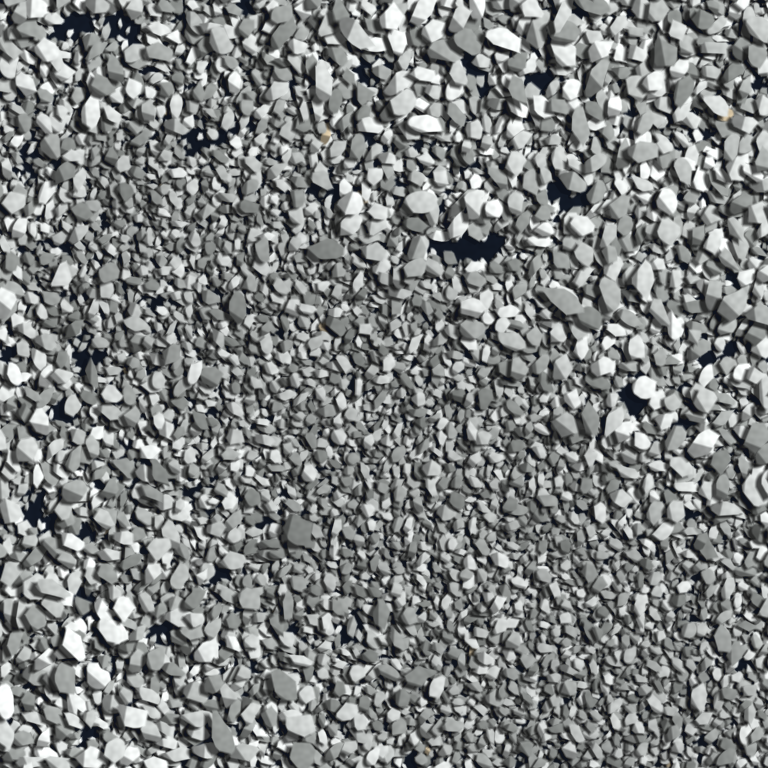
Write a Shadertoy shader that draws this texture.

```glsl
const int LAYERS = 9;
const float FINE_FREQ = 104.0;     // cells across the canvas, smallest chips
const float LARGE_FREQ = 27.0;     // cells across the canvas, largest stones
const float SOFTNESS = 0.0019;
const float SHADOW_STRENGTH = 0.70;
const float SHADOW_REACH = 0.50;
const float PIT_FREQ = 14.0;
const float PIT_LEVEL = 0.26;
const float TAN_SHARE = 0.004;
const float GRAIN = 0.10;
const vec2 LIGHT_DIR = vec2(0.88, 0.47);
const vec2 FINE_START = vec2(0.22, 0.70);
const vec2 FINE_BEND = vec2(0.50, 0.42);
const vec2 FINE_END = vec2(0.78, 0.08);
const vec3 PIT_COLOR = vec3(0.070, 0.095, 0.140);
const vec3 DARK_STONE = vec3(0.53, 0.545, 0.535);
const vec3 LIGHT_STONE = vec3(0.97, 0.985, 0.98);
const vec3 TAN_TINT = vec3(0.92, 0.83, 0.70);

vec3 hash3(vec2 p) {
    vec3 q = fract(p.xyx * vec3(0.1031, 0.1030, 0.0973));
    q += dot(q, q.yxz + 33.33);
    return fract((q.xxy + q.yzz) * q.zyx);
}

vec2 direction(float angle) {
    return vec2(cos(angle), sin(angle));
}

float gradientAt(vec2 cell, vec2 offset) {
    return dot(direction(6.2832 * hash3(cell + 71.0).x), offset);
}

float gradientNoise(vec2 p) {
    vec2 i = floor(p), f = p - i;
    vec2 u = f * f * f * (f * (f * 6.0 - 15.0) + 10.0);
    vec2 e = vec2(1.0, 0.0);
    return mix(mix(gradientAt(i, f), gradientAt(i + e.xy, f - e.xy), u.x),
               mix(gradientAt(i + e.yx, f - e.yx), gradientAt(i + e.xx, f - e.xx), u.x), u.y);
}

float segmentDistance(vec2 p, vec2 a, vec2 b) {
    vec2 pa = p - a, ba = b - a;
    return length(pa - ba * clamp(dot(pa, ba) / dot(ba, ba), 0.0, 1.0));
}

// 0 in the band of fine chips, 1 among the coarse stones
float coarseness(vec2 p) {
    float band = min(segmentDistance(p, FINE_START, FINE_BEND) + 0.06,
                     segmentDistance(p, FINE_BEND, FINE_END));
    return smoothstep(0.08, 0.42, band + 0.10 * gradientNoise(p * 5.0));
}

// Irregular five-sided chip with worn corners
float chipDistance(vec2 q, vec2 seed) {
    float d = length(q) - 0.98;
    for (int i = 0; i < 5; i++) {
        vec3 h = hash3(seed + float(i) * 17.3);
        float angle = 6.2832 * (float(i) + 0.75 * h.x) / 5.0;
        d = max(d, dot(q, direction(angle)) - mix(0.60, 1.0, h.y));
    }
    return d;
}

float keepChance(vec2 center, float grade) {
    float coarse = coarseness(center);
    float pit = smoothstep(PIT_LEVEL, PIT_LEVEL + 0.06,
                           gradientNoise(center * PIT_FREQ) - 0.16 * (1.0 - coarse));
    float fineChance = 0.85 * (1.0 - smoothstep(0.25, 0.62, grade));
    float rarity = mix(1.0, 0.08, smoothstep(0.65, 1.0, grade));
    return mix(fineChance, 0.60, coarse) * rarity * mix(1.0, 0.12, pit);
}

// One stone and the shadow it drops on what lies beneath
void paintStone(inout vec3 color, vec2 uv, vec2 cell, float freq, float grade, float layer) {
    vec2 seed = cell + layer * 131.7 + 11.0;
    vec3 place = hash3(seed), look = hash3(seed + 307.0), form = hash3(seed + 613.0);
    vec2 center = (cell + 0.5 + 0.7 * (place.xy - 0.5)) / freq;
    float radius = mix(0.42, 0.66, form.x) / freq;
    vec2 local = (uv - center) / radius;
    if (dot(local, local) > 6.5 || place.z > keepChance(center, grade)) return;

    vec2 axis = direction(1.9 + 2.6 * (form.y - 0.5));
    mat2 turn = mat2(axis.x, -axis.y, axis.y, axis.x);
    vec2 stretch = vec2(mix(0.70, 0.92, form.z), mix(1.55, 1.02, form.z));
    float soft = SOFTNESS / radius;

    float shade = chipDistance(turn * (local + SHADOW_REACH * LIGHT_DIR) * stretch, seed);
    color *= 1.0 - SHADOW_STRENGTH * smoothstep(0.06 + soft, -0.06 - soft, shade);

    // Broken faces: a lit top and a dim side away from the light
    vec2 ridge = direction(0.49 + 1.8 * (look.y - 0.5));
    float lit = smoothstep(-soft, soft, dot(local, ridge) + mix(0.1, 0.95, look.z));
    vec3 stone = mix(DARK_STONE, LIGHT_STONE, look.x);
    stone *= mix(0.62, 1.0, lit) * (1.0 + 0.06 * dot(local, LIGHT_DIR));
    if (fract(look.z * 91.7) < TAN_SHARE) stone *= TAN_TINT;

    float body = chipDistance(turn * local * stretch, seed);
    color = mix(color, stone, smoothstep(soft, -soft, body));
}

void mainImage(out vec4 fragColor, in vec2 fragCoord) {
    vec2 uv = fragCoord / iResolution.xy;
    vec3 color = PIT_COLOR;

    // Small chips first, large stones on top
    for (int k = 0; k < LAYERS; k++) {
        float grade = float(k) / float(LAYERS - 1);
        float freq = FINE_FREQ * pow(LARGE_FREQ / FINE_FREQ, grade);
        vec2 base = floor(uv * freq);
        for (int y = -1; y <= 1; y++)
            for (int x = -1; x <= 1; x++)
                paintStone(color, uv, base + vec2(x, y), freq, grade, float(k));
    }

    // Dusty surface, slightly duller where the chips are fine
    color *= 1.0 + GRAIN * gradientNoise(uv * 120.0);
    color *= mix(0.90, 1.04, coarseness(uv));
    color = max(color, PIT_COLOR * 0.8);
    fragColor = vec4(clamp(color, 0.0, 1.0), 1.0);
}
```
